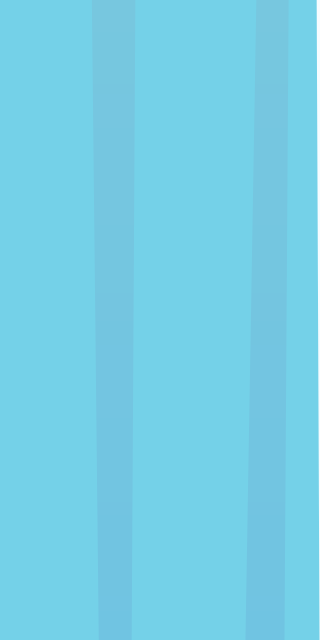
Write a Shadertoy shader that draws this background.

```glsl
// Flat sky-blue field crossed by two tall, slightly tapering darker bands,
// with a thin pale sliver along the right side. Each band is bounded by two
// slanted lines given by their x at the bottom and top, with smoothed edges.

#define SKY         vec3(0.455, 0.820, 0.910)
#define BAND_BOTTOM vec3(0.440, 0.768, 0.885)
#define BAND_TOP    vec3(0.466, 0.780, 0.875)
#define PALE        vec3(0.970, 0.990, 1.000)

// Left and right edges as (x at bottom, x at top), in canvas widths
#define LEFT_BAND_START  vec2(0.3086, 0.2870)
#define LEFT_BAND_END    vec2(0.4115, 0.4230)
#define RIGHT_BAND_START vec2(0.7670, 0.8010)
#define RIGHT_BAND_END   vec2(0.8890, 0.9020)
#define SLIVER_START     vec2(0.9985, 0.9896)

// Coverage to the right of a slanted line, smoothed over one pixel
float rightOf(vec2 uv, vec2 line) {
    float edgeX = mix(line.x, line.y, uv.y);
    return clamp((uv.x - edgeX) * iResolution.x + 0.5, 0.0, 1.0);
}

// Coverage of the strip between two slanted lines
float strip(vec2 uv, vec2 startLine, vec2 endLine) {
    return rightOf(uv, startLine) * (1.0 - rightOf(uv, endLine));
}

void mainImage(out vec4 fragColor, in vec2 fragCoord) {
    vec2 uv = fragCoord / iResolution.xy;

    // Bands, shaded gently along their height
    vec3 bandColor = mix(BAND_BOTTOM, BAND_TOP, uv.y);
    float bands = strip(uv, LEFT_BAND_START, LEFT_BAND_END)
                + strip(uv, RIGHT_BAND_START, RIGHT_BAND_END);
    vec3 color = mix(SKY, bandColor, bands);

    // Pale sliver on the right
    color = mix(color, PALE, rightOf(uv, SLIVER_START));

    fragColor = vec4(color, 1.0);
}
```
